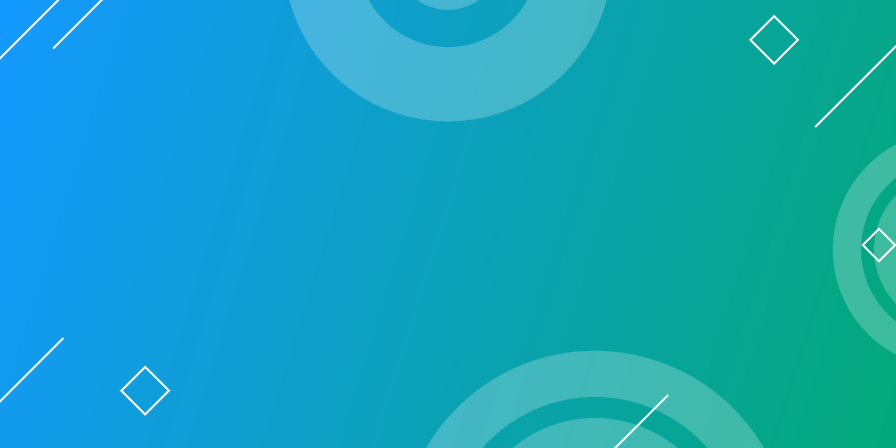
Write a WebGL 1 fragment shader that draws this background.

```glsl
precision highp float;
uniform vec2 u_resolution;

const vec3 BLUE = vec3(0.08, 0.60, 1.00);
const vec3 GREEN = vec3(0.01, 0.66, 0.47);
const vec3 WHITE = vec3(1.0);
const float RING_ALPHA = 0.23;
const float HALF_STROKE = 0.0023;

// Coverage of a shape from its signed distance
float fill(float dist, float pixel) {
    return clamp(0.5 - dist / pixel, 0.0, 1.0);
}

// Disc inside a ring: radii are outer edge, hole and inner disc
float target(vec2 p, vec2 center, vec3 radii, float pixel) {
    float d = length(p - center);
    return fill(d - radii.x, pixel) - fill(d - radii.y, pixel)
         + fill(d - radii.z, pixel);
}

// Diamond outline, measured from center to corner
float diamond(vec2 p, vec2 center, float radius, float pixel) {
    vec2 q = abs(p - center);
    float d = (q.x + q.y - radius) * 0.70711;
    return fill(abs(d) - HALF_STROKE, pixel);
}

// Rising 45 degree line with a given horizontal run
float streak(vec2 p, vec2 start, float run, float pixel) {
    vec2 q = p - start;
    float along = clamp(0.5 * (q.x + q.y), 0.0, run);
    return fill(length(q - along) - HALF_STROKE, pixel);
}

void main() {
    float pixel = 1.0 / u_resolution.y;
    vec2 p = gl_FragCoord.xy * pixel;

    // Tilted gradient from the upper left to the lower right
    vec2 slope = vec2(0.955, 0.297);
    float t = dot(vec2(p.x, 1.0 - p.y), slope) / dot(vec2(2.0, 1.0), slope);
    vec3 color = mix(BLUE, GREEN, clamp(t, 0.0, 1.0));

    // Translucent targets cut by the borders
    float rings = target(p, vec2(1.0, 1.096), vec3(0.367, 0.201, 0.118), pixel);
    rings += target(p, vec2(1.328, -0.219), vec3(0.436, 0.333, 0.286), pixel);
    rings += target(p, vec2(2.125, 0.443), vec3(0.266, 0.203, 0.174), pixel);
    color = mix(color, WHITE, RING_ALPHA * rings);

    // Diamond outlines
    float lines = diamond(p, vec2(1.728, 0.911), 0.053, pixel);
    lines = max(lines, diamond(p, vec2(0.324, 0.128), 0.053, pixel));
    lines = max(lines, diamond(p, vec2(1.962, 0.453), 0.036, pixel));

    // Diagonal streaks
    lines = max(lines, streak(p, vec2(-0.05, 0.82), 0.25, pixel));
    lines = max(lines, streak(p, vec2(0.12, 0.893), 0.13, pixel));
    lines = max(lines, streak(p, vec2(1.821, 0.718), 0.23, pixel));
    lines = max(lines, streak(p, vec2(-0.05, 0.054), 0.19, pixel));
    lines = max(lines, streak(p, vec2(1.33, -0.043), 0.16, pixel));

    gl_FragColor = vec4(mix(color, WHITE, lines), 1.0);
}
```
